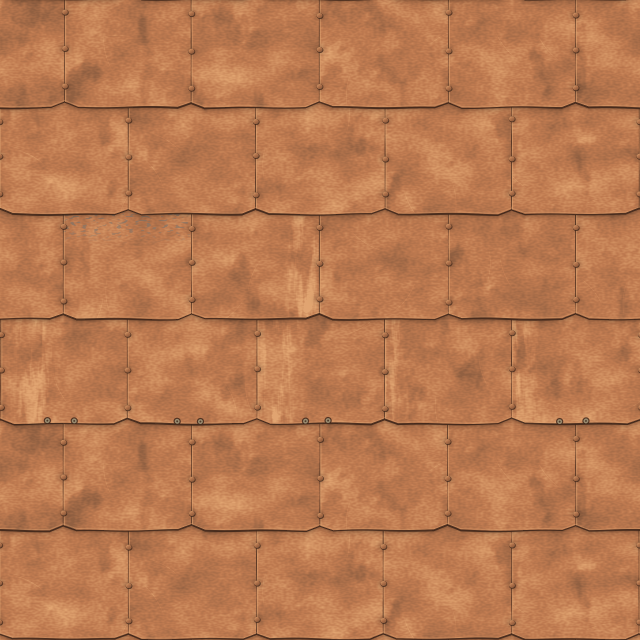
Reproduce this texture procedurally as a Shadertoy shader.

```glsl
// Copper roof shingles: staggered rows of plates with clipped lower corners, each
// row lapping over the one below. Plates get noise stains, dents and scratches in
// their own coordinates; seams carry rivets, and one row is fixed with screws.

const vec2 GRID = vec2(5.0, 6.0);         // plates across and rows up
const vec2 CLIP = vec2(0.105, 0.048);     // clipped corner, in plate units
const float ROW_DRIFT = 0.02;             // uneven row heights
const float SEAM_JITTER = 0.018;
const float LAP_WIDTH = 0.0012;           // half widths, in canvas units
const float SEAM_WIDTH = 0.0006;
const float RIVET_RADIUS = 0.0052;
const float SCREW_RADIUS = 0.0047;
const float SCREW_ROW = 2.0;
const float BARE_COLUMN = 3.0;            // plate of that row without screws
const vec2 SCUFFED_PLATE = vec2(0.0, 3.0);
const float STAIN = 1.05;
const float GRAIN = 0.6;
const vec2 LIGHT = vec2(-0.6, 0.8);

const vec3 COPPER = vec3(0.75, 0.48, 0.314);
const vec3 TARNISH = vec3(0.61, 0.40, 0.27);
const vec3 BRIGHT = vec3(0.87, 0.63, 0.43);
const vec3 SHADOW = vec3(0.25, 0.15, 0.10);
const vec3 STEEL = vec3(0.60, 0.55, 0.44);
const vec3 SCUFF = vec3(0.52, 0.46, 0.41);
const float TAU = 6.28318;

float hash(vec2 p) {
    vec3 q = fract(p.xyx * vec3(0.1031, 0.1030, 0.0973));
    q += dot(q, q.yzx + 33.33);
    return fract((q.x + q.y) * q.z);
}

vec2 hash2(vec2 p) { return vec2(hash(p), hash(p + 57.3)); }

float cornerSlope(vec2 cell, vec2 d) {
    float a = TAU * hash(cell);
    return dot(vec2(cos(a), sin(a)), d);
}

float gradientNoise(vec2 p) {
    vec2 i = floor(p), f = p - i, e = vec2(1.0, 0.0);
    vec2 u = f * f * f * (f * (f * 6.0 - 15.0) + 10.0);
    return mix(mix(cornerSlope(i, f), cornerSlope(i + e.xy, f - e.xy), u.x),
               mix(cornerSlope(i + e.yx, f - e.yx), cornerSlope(i + 1.0, f - 1.0), u.x), u.y);
}

float fbm(vec2 p) {
    float sum = 0.0, amp = 1.0;
    for (int i = 0; i < 4; i++) {
        sum += amp * gradientNoise(p);
        p = p * 2.03 + 17.7;
        amp *= 0.5;
    }
    return sum;
}

// Antialiased inside of a signed distance in canvas units.
float cover(float d) { return clamp(0.5 - d * iResolution.y, 0.0, 1.0); }

// Signed offset to the nearest seam of a row (x) and the seam index (y).
vec2 nearestSeam(float x, float row) {
    float t = x - 0.5 * mod(row, 2.0), k = floor(t + 0.5);
    float jitter = hash(vec2(mod(k, GRID.x), mod(row, GRID.y)) + 3.1) - 0.5;
    return vec2(t - k - SEAM_JITTER * jitter, k);
}

// Height of a row's lower lap, rising to a peak at each seam.
float lapHeight(float x, float row) {
    float peak = max(0.0, 1.0 - abs(nearestSeam(x, row).x) / CLIP.x);
    float wave = 0.005 * sin(TAU * 7.0 * x / GRID.x + 2.0 * mod(row, GRID.y));
    return row + 0.008 + ROW_DRIFT * sin(TAU * row / GRID.y) + wave + CLIP.y * peak;
}

// Lightness of the metal from -1 (tarnished) to 1 (bright).
float plateTone(vec2 local, vec2 seed) {
    vec2 p = local / GRID, shift = 40.0 * hash2(seed);
    float tone = STAIN * fbm(p * vec2(13.0, 18.0) + shift) + 0.2 * (hash(seed + 9.0) - 0.5);
    tone -= 0.9 * smoothstep(0.2, 0.7, fbm(p * vec2(17.0, 9.0) + shift.yx));
    tone += GRAIN * gradientNoise(p * vec2(170.0, 330.0) + shift);
    // Pale run-off streaks on the weathered rows
    float weathered = step(2.0, seed.y) * step(0.4, hash(seed + 21.0));
    float window = (local.x - hash(seed + 5.0)) / 0.17;
    float streak = smoothstep(-0.15, 0.4, fbm(p * vec2(55.0, 9.0) + shift));
    tone += 0.9 * weathered * streak * exp(-window * window);
    // Dents, lit from the upper left
    for (float i = 0.0; i < 8.0; i++) {
        vec2 d = (local - hash2(seed * 7.0 + i * 3.7)) / GRID;
        d /= mix(0.004, 0.010, hash(seed + i * 1.9));
        tone += 0.75 * dot(d, LIGHT) * exp(-dot(d, d));
    }
    // Fine curved scratches
    for (float i = 0.0; i < 2.0; i++) {
        vec2 d = (local - hash2(seed * 5.0 + i * 8.3 + 2.0)) / GRID;
        float a = TAU * hash(seed + i * 4.1);
        d = mat2(cos(a), -sin(a), sin(a), cos(a)) * d;
        tone += 0.4 * cover(abs(d.y + 5.0 * d.x * d.x) - 0.0004) * smoothstep(0.035, 0.01, abs(d.x) + 0.0);
    }
    return clamp(tone, -1.3, 1.1);
}

void mainImage(out vec4 fragColor, in vec2 fragCoord) {
    vec2 q = fragCoord / iResolution.xy * GRID;
    float row = floor(q.y + 0.1);
    if (q.y < lapHeight(q.x, row)) row -= 1.0;
    float above = (lapHeight(q.x, row + 1.0) - q.y) / GRID.y;
    float below = (q.y - lapHeight(q.x, row)) / GRID.y;
    vec2 seam = nearestSeam(q.x, row);
    float side = seam.x / GRID.x;
    float column = seam.y - step(seam.x, 0.0);
    vec2 local = vec2(q.x - 0.5 * mod(row, 2.0) - column, q.y - row);
    vec2 id = vec2(mod(column, GRID.x), mod(row, GRID.y));
    vec2 seed = vec2(id.x, mod(GRID.y - 1.0 - id.y, 4.0)); // wear recurs every four rows

    // Metal surface
    float tone = plateTone(local, seed);
    vec3 color = mix(COPPER, tone < 0.0 ? TARNISH : BRIGHT, abs(tone));
    if (id == SCUFFED_PLATE) {
        float flecks = smoothstep(0.1, 0.4, gradientNoise(local * vec2(22.0, 50.0)));
        color = mix(color, SCUFF, 0.7 * flecks * smoothstep(0.68, 0.9, local.y));
    }

    // Seams and laps
    float wear = gradientNoise(vec2(local.y * 4.0, seam.y + 5.3 * id.y + 0.5));
    color = mix(color, BRIGHT, 0.65 * cover(abs(side - 0.0016) - 0.0008));
    color = mix(color, SHADOW, (0.65 - 0.7 * wear) * cover(abs(side) - SEAM_WIDTH));
    color = mix(color, BRIGHT, 0.4 * cover(abs(below - 0.0025) - 0.0008));
    color *= 1.0 - 0.35 * exp(-max(above, 0.0) / 0.004);
    float lap = LAP_WIDTH * (1.0 + 0.5 * sin(TAU * q.x * 0.6 + 2.0 * id.y));
    color = mix(color, SHADOW, 0.9 * cover(min(above, below) - lap));

    // Three rivets down each seam
    vec2 seamId = vec2(mod(seam.y, GRID.x), id.y);
    for (float i = 0.0; i < 3.0; i++) {
        float drop = 0.13 + 0.345 * i + 0.04 * (hash(seamId + i * 6.7) - 0.5);
        vec2 d = vec2(side - 0.0006, (local.y - 1.0 + drop) / GRID.y * 1.15);
        float r = length(d), lit = dot(d, LIGHT) / RIVET_RADIUS;
        color *= 1.0 - 0.2 * exp(-r * r / 0.00007);
        color = mix(color, SHADOW, 0.75 * cover(length(d + vec2(-0.0006, 0.001)) - RIVET_RADIUS));
        vec3 head = mix(COPPER * 0.9, lit > 0.0 ? BRIGHT : TARNISH * 0.8, abs(lit) * 0.8);
        color = mix(color, head, cover(r - RIVET_RADIUS * 0.86));
    }

    // Pairs of screws along one lower edge
    if (id.y == SCREW_ROW && id.x != BARE_COLUMN) {
        float spread = mix(0.07, 0.125, hash(id + 4.0));
        vec2 d = vec2((abs(local.x - 0.475) - spread) / GRID.x, below - 0.0045);
        float r = length(d);
        color = mix(color, SHADOW, 0.85 * cover(r - SCREW_RADIUS * 1.2));
        color = mix(color, STEEL, cover(r - SCREW_RADIUS * 0.8));
        color = mix(color, SHADOW, 0.8 * cover(r - SCREW_RADIUS * 0.3));
    }
    fragColor = vec4(color, 1.0);
}
```
